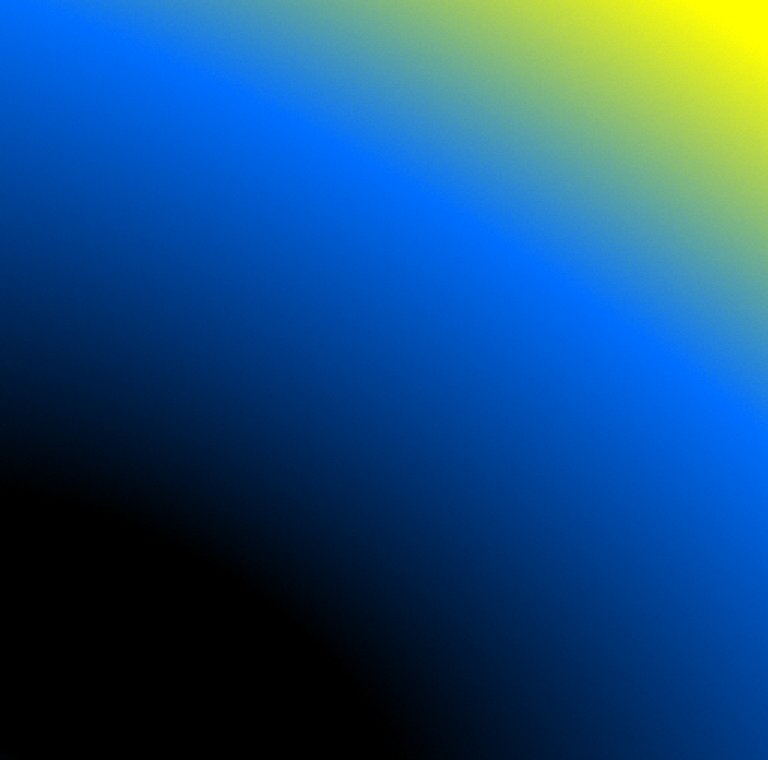
A Shadertoy shader for this background:

```glsl
// A soft diagonal glow: black at the lower left, through blue, to yellow.
// A tilted elliptical radius, wider across the diagonal than along it,
// drives a linear ramp with three colour stops, with a faint grain on it.

const vec2  CENTER  = vec2(0.184, 0.107);  // ellipse center, in canvas heights
const float TILT    = 1.037;               // direction of the short axis, radians
const float STRETCH = 2.21;                // long axis over short axis

// Radii of the colour stops along the short axis
const float BLACK_RADIUS  = 0.176;
const float BLUE_RADIUS   = 0.739;
const float YELLOW_RADIUS = 1.137;

const vec3 BLACK  = vec3(0.0);
const vec3 BLUE   = vec3(0.0, 0.435, 1.0);
const vec3 YELLOW = vec3(1.0, 1.0, 0.0);

const float GRAIN_CELLS  = 506.0;   // grain cells per canvas height
const float GRAIN_AMOUNT = 0.0068;  // largest shift of the radius by the grain

// Linear position of x between two stops, held at both ends
float ramp(float from, float to, float x) {
    return clamp((x - from) / (to - from), 0.0, 1.0);
}

// Random value from 0 to 1 for each grid cell
float hash(vec2 cell) {
    vec3 p = fract(cell.xyx * 0.1031);
    p += dot(p, p.yzx + 33.33);
    return fract((p.x + p.y) * p.z);
}

// Distance from the center, measured in the tilted ellipse's own axes
float ellipticalRadius(vec2 point) {
    vec2 shortAxis = vec2(cos(TILT), sin(TILT));
    vec2 longAxis = vec2(shortAxis.y, -shortAxis.x);
    vec2 offset = point - CENTER;
    return length(vec2(dot(offset, shortAxis), dot(offset, longAxis) / STRETCH));
}

void mainImage(out vec4 fragColor, in vec2 fragCoord) {
    vec2 point = fragCoord / iResolution.y;

    // Grain shifts the radius, so the flat black and yellow stay clean
    float grain = 2.0 * hash(floor(point * GRAIN_CELLS)) - 1.0;
    float radius = ellipticalRadius(point) + GRAIN_AMOUNT * grain;

    // Black to blue, then blue to yellow
    vec3 color = mix(BLACK, BLUE, ramp(BLACK_RADIUS, BLUE_RADIUS, radius));
    color = mix(color, YELLOW, ramp(BLUE_RADIUS, YELLOW_RADIUS, radius));

    fragColor = vec4(color, 1.0);
}
```
